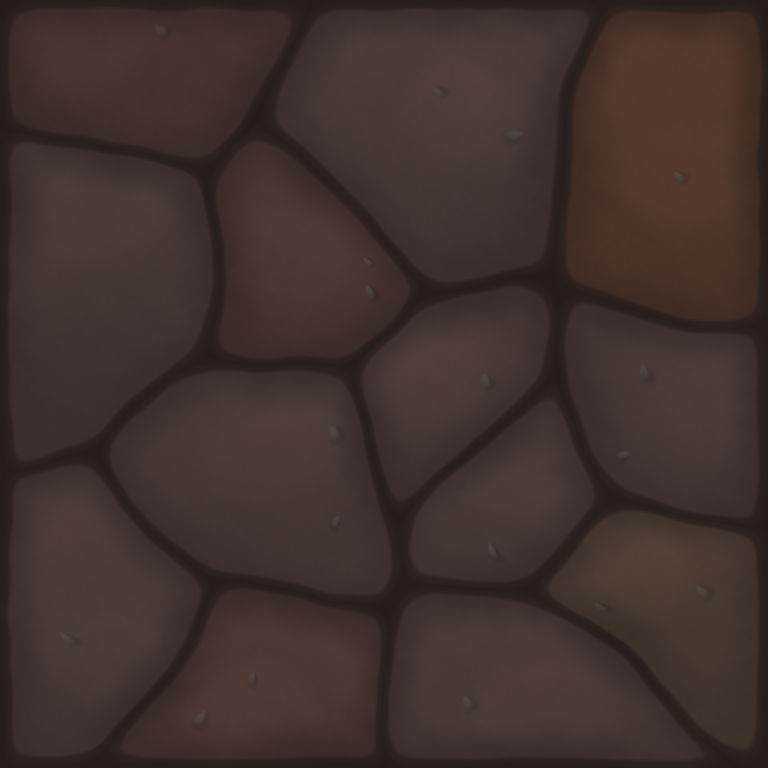
Give the GLSL for this texture, as a Shadertoy shader.

```glsl
const int STONES = 13;

vec2 hash2(vec2 p) {
    p = vec2(dot(p, vec2(127.1, 311.7)), dot(p, vec2(269.5, 183.3)));
    return fract(sin(p) * 43758.545);
}

float gradientNoise(vec2 p) {
    vec2 i = floor(p), f = fract(p);
    vec2 u = f * f * f * (f * (f * 6.0 - 15.0) + 10.0);
    float a = dot(hash2(i) * 2.0 - 1.0, f);
    float b = dot(hash2(i + vec2(1, 0)) * 2.0 - 1.0, f - vec2(1, 0));
    float c = dot(hash2(i + vec2(0, 1)) * 2.0 - 1.0, f - vec2(0, 1));
    float d = dot(hash2(i + vec2(1, 1)) * 2.0 - 1.0, f - vec2(1, 1));
    return mix(mix(a, b, u.x), mix(c, d, u.x), u.y);
}

// Evenly spread stone centre in xy, size weight in z
vec3 stoneSeed(int i) {
    vec2 h = hash2(vec2(i, 7));
    vec2 spread = fract(vec2(0.59, 0.5) + float(i) * vec2(0.7549, 0.5698));
    return vec3(spread + (h - 0.5) * 0.09, 0.028 * hash2(vec2(i, 3)).x);
}

float powerDistance(vec2 p, vec3 seed) {
    vec2 v = p - seed.xy;
    return dot(v, v) - seed.z;
}

vec3 stoneTint(int id) {
    float tone = fract(float(id) * 0.618 + 0.15);
    vec3 tint = mix(vec3(0.272, 0.213, 0.202), vec3(0.280, 0.223, 0.211), tone);
    if (tone > 0.9) tint = vec3(0.298, 0.203, 0.164);
    else if (tone > 0.7) tint = vec3(0.276, 0.203, 0.190);
    else if (tone < 0.05) tint = vec3(0.287, 0.228, 0.192);
    return tint;
}

void mainImage(out vec4 fragColor, in vec2 fragCoord) {
    vec2 uv = fragCoord / iResolution.xy;

    // Bend the joints so the stones look hand shaped
    vec2 bend = vec2(gradientNoise(uv * 4.0), gradientNoise(uv * 4.0 + 31.0));
    vec2 nick = vec2(gradientNoise(uv * 17.0 + 5.0), gradientNoise(uv * 17.0 + 57.0));
    vec2 p = uv + bend * 0.055 + nick * 0.006;

    // Owning stone
    int id = 0;
    float best = 1e3;
    for (int i = 0; i < STONES; i++) {
        float d = powerDistance(p, stoneSeed(i));
        if (d < best) { best = d; id = i; }
    }
    vec3 seed = stoneSeed(id);

    // Distance to the joints and canvas border, blended to round the corners
    vec2 border = min(uv, 1.0 - uv) - 0.004 + nick * 0.006 + bend * 0.012;
    float sum = exp(-border.x / 0.012) + exp(-border.y / 0.012);
    for (int i = 0; i < STONES; i++) {
        if (i == id) continue;
        vec3 other = stoneSeed(i);
        float d = (powerDistance(p, other) - best) / (2.0 * distance(other.xy, seed.xy));
        sum += exp(-d / 0.012);
    }
    float edge = -0.012 * log(sum) - 0.008;

    // Painted shading: dark rim, broad light patch, dry brush strokes
    vec2 local = p - seed.xy;
    vec2 lean = (hash2(vec2(id, 19)) - 0.5) * 0.07 + vec2(0.0, 0.025);
    float blotch = gradientNoise(uv * 7.0 + float(id) * 3.7);
    float strokes = gradientNoise(mat2(0.8, 0.6, -0.6, 0.8) * uv * vec2(22.0, 38.0));
    float patchRadius = length((local - lean) * vec2(1.0, 1.2)) + blotch * 0.06 + strokes * 0.008;
    float rim = smoothstep(-0.004, 0.055, edge + blotch * 0.025 + strokes * 0.006);
    vec3 stone = stoneTint(id) * mix(0.84, 1.0, rim);
    stone *= 1.0 + 0.07 * smoothstep(0.115, 0.055, patchRadius) * rim;
    stone *= 1.0 + 0.6 * local.y * rim + 0.05 * blotch + 0.025 * strokes;
    stone += 0.006 * gradientNoise(uv * 120.0);

    // Small pale chips with a shaded lower side
    for (int k = 0; k < 2; k++) {
        vec2 h = hash2(vec2(id, 40 + k));
        float angle = 6.283 * h.x;
        vec2 q = local - vec2(cos(angle), sin(angle)) * mix(0.06, 0.11, h.y);
        float turn = (h.y - 0.5) * 2.6;
        vec2 r = mat2(cos(turn), sin(turn), -sin(turn), cos(turn)) * q;
        r.x *= 1.0 + 28.0 * r.y;
        float size = mix(0.008, 0.014, hash2(vec2(k, id)).x);
        float chip = length(r * vec2(1.8, 1.0)) / size;
        float shade = length((r + vec2(-0.003, 0.004)) * vec2(1.5, 1.0)) / size;
        float inside = smoothstep(0.012, 0.03, edge);
        stone *= 1.0 - 0.12 * inside * smoothstep(1.4, 0.5, shade);
        vec3 chipColor = vec3(0.315, 0.295, 0.28) + 5.0 * q.y;
        stone = mix(stone, chipColor, 0.65 * inside * smoothstep(1.1, 0.4, chip));
    }

    // Dark mortar, deepest in the middle of the joint
    vec3 mortar = vec3(0.162, 0.123, 0.114) * (1.0 + 0.12 * blotch);
    mortar *= mix(0.92, 1.08, smoothstep(-0.012, 0.0, edge));
    vec3 color = mix(mortar, stone, smoothstep(-0.0025, 0.0035, edge));
    fragColor = vec4(color, 1.0);
}
```
